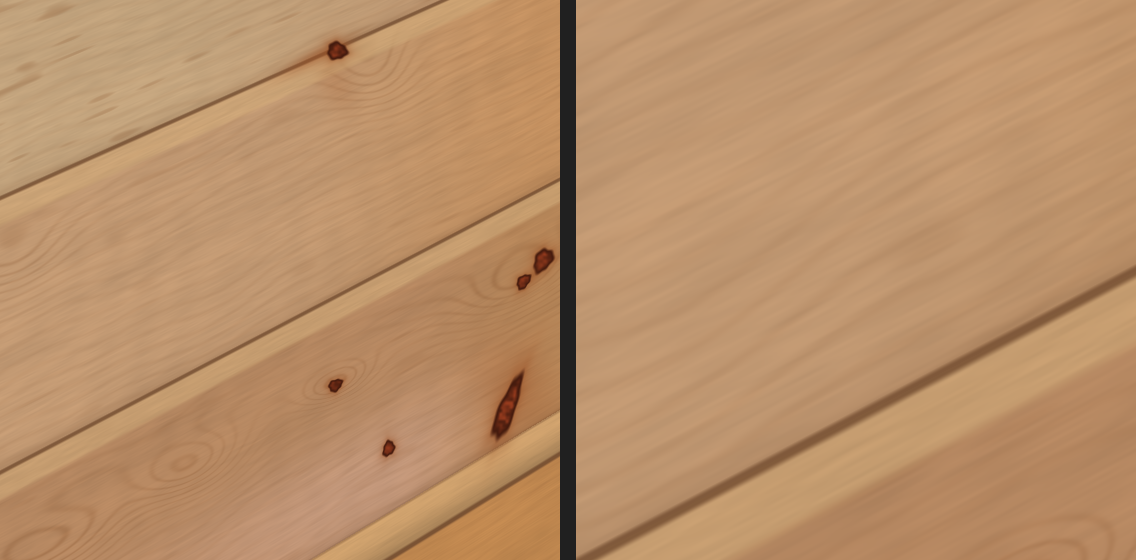
Left: the whole. Right: its middle third, enlarged.
This texture is drawn by a three.js fragment shader. Its source:

```glsl
// Slanted knotty pine boards with pale bevels, dark seams and swirling grain.
varying vec2 vUv;

const float TAU = 6.28319;
const vec2 GRAIN_DIR = vec2(0.883, 0.469);
const float BOARD_PITCH = 0.45;     // mean board width
const float BEVEL = 0.10;           // bevel widths, in boards
const float WIDE_BEVEL = 0.19;
const float SEAM_HALF_WIDTH = 0.007;
const float RING_DENSITY = 38.0;    // growth rings per canvas width
const float SWIRL_RINGS = 5.0;      // extra rings around each swirl

const vec3 PALE = vec3(0.76, 0.64, 0.49);
const vec3 TAN = vec3(0.76, 0.60, 0.45);
const vec3 HONEY = vec3(0.76, 0.56, 0.37);
const vec3 BROWN = vec3(0.71, 0.53, 0.38);
const vec3 PINK = vec3(0.77, 0.60, 0.49);
const vec3 AMBER = vec3(0.75, 0.53, 0.31);
const vec3 BEVEL_LIGHT = vec3(0.81, 0.66, 0.47);
const vec3 RING_DARK = vec3(0.54, 0.34, 0.19);
const vec3 SEAM_DARK = vec3(0.44, 0.29, 0.18);
const vec3 KNOT_HALO = vec3(0.60, 0.31, 0.14);
const vec3 KNOT_CORE = vec3(0.46, 0.18, 0.09);
const vec3 KNOT_RIM = vec3(0.26, 0.10, 0.05);

float hash(vec2 p) {
  return fract(sin(dot(p, vec2(127.1, 311.7))) * 43758.5);
}

float noise(vec2 p) {
  vec2 i = floor(p), f = fract(p);
  f = f * f * (3.0 - 2.0 * f);
  return mix(mix(hash(i), hash(i + vec2(1.0, 0.0)), f.x),
             mix(hash(i + vec2(0.0, 1.0)), hash(i + 1.0), f.x), f.y);
}

// Soft bump stretched along the grain.
float swell(vec2 p, vec2 centre, vec2 radii) {
  vec2 d = p - centre;
  d = vec2(dot(d, GRAIN_DIR), dot(d, vec2(-GRAIN_DIR.y, GRAIN_DIR.x))) / radii;
  return exp(-dot(d, d));
}

// Uneven oval knot: stained halo, dark rim, reddish heart.
vec3 addKnot(vec3 wood, vec2 p, vec2 centre, vec2 radii, float angle) {
  vec2 d = p - centre;
  float c = cos(angle), s = sin(angle);
  d = vec2(c * d.x + s * d.y, c * d.y - s * d.x) / radii;
  float turn = atan(d.y, d.x + 0.0001);
  float r = length(d) * (1.0 + 0.10 * sin(3.0 * turn + centre.x * 40.0) + 0.05 * sin(7.0 * turn));
  wood = mix(wood, KNOT_HALO, 0.62 * exp(-1.9 * max(r - 0.9, 0.0)));
  float heart = 0.7 + 0.6 * noise(p * 150.0);
  vec3 knot = mix(KNOT_CORE * heart, KNOT_RIM, smoothstep(0.45, 0.9, r));
  return mix(wood, knot, 1.0 - smoothstep(0.82, 1.15, r));
}

void main() {
  vec2 p = vUv;

  // Board coordinate: seams fan out slightly and fall on whole numbers.
  float t = (0.646 + 0.446 * p.x - p.y) / (0.49 - 0.078 * p.x);
  float board = floor(t), f = fract(t);
  float along = dot(p, GRAIN_DIR), across = t * BOARD_PITCH;
  float isLast = step(2.0, t);

  // Base tone of each board.
  vec3 wood = mix(PALE, TAN, smoothstep(0.25, 0.95, p.x));
  if (board == 0.0) wood = mix(TAN, HONEY, smoothstep(0.45, 1.05, p.x));
  if (board == 1.0) {
    wood = mix(BROWN, PINK, smoothstep(0.40, 0.85, f) * swell(p, vec2(0.62, 0.2), vec2(0.45, 0.3)));
    wood = mix(wood, HONEY * 0.94, smoothstep(0.7, 1.0, p.x));
  }
  if (board >= 2.0) wood = AMBER;

  // Swirls bend the growth rings into arches and closed loops.
  float upper = swell(p, vec2(0.02, 0.54), vec2(0.10, 0.06)) + swell(p, vec2(0.67, 0.87), vec2(0.07, 0.07));
  float lower = swell(p, vec2(0.335, 0.165), vec2(0.10, 0.05)) + swell(p, vec2(0.07, 0.01), vec2(0.15, 0.06))
              + swell(p, vec2(0.60, 0.315), vec2(0.07, 0.03)) + swell(p, vec2(0.94, 0.505), vec2(0.14, 0.06));
  float swirl = (board == 1.0) ? lower : (board == 0.0 ? 0.6 * upper : 0.0);
  float wave = 0.35 * sin(along * 9.0 + board * 2.0) + 0.18 * sin(along * 23.0 + across * 30.0)
             + 0.6 * noise(vec2(along * 7.0, across * 18.0));
  float phase = across * RING_DENSITY + wave - SWIRL_RINGS * swirl;
  float ring = pow(0.5 + 0.5 * sin(TAU * phase), 4.0);
  float ringPatch = noise(vec2(along * 6.0, across * 14.0) + 5.0);
  float ringStrength = 0.05 + 0.05 * ringPatch + 0.30 * min(swirl, 1.0) * (0.4 + 0.6 * ringPatch);
  wood = mix(wood, RING_DARK, ring * ringStrength);

  // Fibres, mottling, saw ripples and stray flecks.
  float fibre = noise(vec2(along * 16.0, across * 210.0)) + noise(vec2(along * 40.0, across * 420.0)) - 1.0;
  float mottle = noise(vec2(along * 5.0, across * 22.0) + 9.0) - 0.5;
  float ripple = sin(p.x * 95.0 + 2.0 * sin(p.y * 9.0)) * noise(p * 7.0);
  wood *= 1.0 + 0.035 * fibre + 0.05 * mottle + 0.009 * ripple;
  float fleck = smoothstep(0.80, 0.97, noise(vec2(along * 11.0, across * 75.0) + 31.0));
  wood = mix(wood, RING_DARK, fleck * (board < 0.0 ? 0.25 : 0.10));

  // Bevel below each seam; the last one is wider and rounded.
  float width = mix(BEVEL, WIDE_BEVEL, isLast);
  float onBevel = (1.0 - smoothstep(width - 0.012, width + 0.012, f)) * step(0.0, t);
  float roundShade = mix(1.0, 1.04 - 0.22 * smoothstep(0.25, 1.0, f / width), isLast);
  vec3 bevel = mix(BEVEL_LIGHT, wood, 0.25) * roundShade * (1.0 + 0.03 * fibre);
  wood = mix(wood, bevel, 0.88 * onBevel);

  // Seam lines with a soft shadow on the upper board.
  float nearest = floor(t + 0.5), offset = t - nearest;
  float weight = nearest > 1.5 ? 0.38 : 0.80;
  float line = 1.0 - smoothstep(SEAM_HALF_WIDTH * 0.4, SEAM_HALF_WIDTH * 2.0, abs(offset));
  float shadow = 0.26 * exp(min(offset, 0.0) / 0.03) * step(offset, 0.0);
  float gap = t - 2.0 - WIDE_BEVEL;
  float lastLine = 0.85 * (1.0 - smoothstep(0.004, 0.018, abs(gap)));
  wood = mix(wood, SEAM_DARK, max(max(line * weight, shadow), lastLine));

  // Stains beside the knots, then the knots.
  float stain = 0.45 * swell(p, vec2(0.56, 0.897), vec2(0.07, 0.013))
              + 0.18 * swell(p, vec2(0.60, 0.85), vec2(0.03, 0.05))
              + 0.30 * swell(p, vec2(0.92, 0.30), vec2(0.07, 0.09)) * (1.0 - onBevel);
  wood = mix(wood, KNOT_HALO, stain);
  wood = addKnot(wood, p, vec2(0.602, 0.909), vec2(0.018, 0.016), 0.0);
  wood = addKnot(wood, p, vec2(0.599, 0.312), vec2(0.014, 0.010), 0.7);
  wood = addKnot(wood, p, vec2(0.694, 0.199), vec2(0.015, 0.010), 1.2);
  wood = addKnot(wood, p, vec2(0.970, 0.535), vec2(0.024, 0.015), 1.0);
  wood = addKnot(wood, p, vec2(0.935, 0.497), vec2(0.016, 0.010), 0.9);
  wood = addKnot(wood, p, vec2(0.906, 0.271), vec2(0.062, 0.015), 1.2);

  gl_FragColor = vec4(wood, 1.0);
}
```
